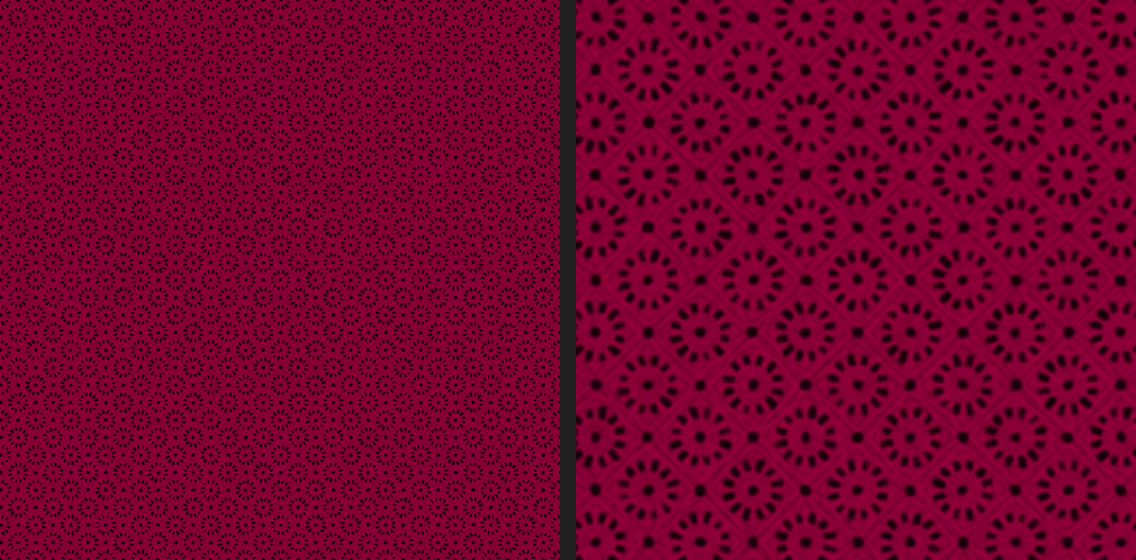
Left: the whole. Right: its middle third, enlarged.
Give the GLSL for this pattern, as a WebGL 2 fragment shader.

```glsl
#version 300 es
precision highp float;
// Wine-red eyelet cloth: rosettes of twelve radial slits around a centre hole,
// set on a checkerboard lattice with small holes between them. Threads fan out
// inside each rosette and follow its diamond cell outside; all noise wraps.

uniform vec2 u_resolution;
out vec4 fragColor;

const float TAU = 6.2831853;
const float PITCH_COUNT = 32.0;          // lattice steps per canvas side (even)
const vec2 LATTICE_SHIFT = vec2(0.04, 0.0);
const float SLITS = 12.0;                // slits per rosette
const float RING_RADIUS = 0.48;          // lengths below are in lattice steps
const float SLIT_HALF_LENGTH = 0.045;
const float SLIT_RADIUS = 0.055;
const float CENTRE_RADIUS = 0.095;
const float DOT_RADIUS = 0.105;
const float EDGE_SOFTNESS = 0.06;
const float FRAY = 0.035;                // raggedness of the hole edges
const float THREADS = 4.5;               // diamond threads per lattice step
const float RAYS = 24.0;                 // fanned threads per rosette
const float THREAD_RELIEF = 0.20;
const float GRAIN_RELIEF = 0.38;
const float WOBBLE_CELLS = 64.0;
const float GRAIN_CELLS = 176.0;
const vec3 LIGHT_WINE = vec3(0.58, 0.0, 0.228);
const vec3 SHADE_WINE = vec3(0.41, 0.0, 0.16);
const vec3 HOLE = vec3(0.10, 0.0, 0.036);

float hash(vec2 p) {
  vec3 h = fract(vec3(p.xyx) * 0.1031);
  h += dot(h, h.yzx + 33.33);
  return fract((h.x + h.y) * h.z);
}

vec2 gradient(vec2 cell, float period) {
  float angle = TAU * hash(mod(cell, period) + 7.0);
  return vec2(cos(angle), sin(angle));
}

// Gradient noise that wraps once per canvas, roughly -0.7 to 0.7
float wrappedNoise(vec2 uv, float period) {
  vec2 p = uv * period;
  vec2 i = floor(p), f = p - i;
  vec2 w = f * f * f * (f * (f * 6.0 - 15.0) + 10.0);
  vec2 dx = vec2(1.0, 0.0), dy = vec2(0.0, 1.0);
  float bottom = mix(dot(gradient(i, period), f),
                     dot(gradient(i + dx, period), f - dx), w.x);
  float top = mix(dot(gradient(i + dy, period), f - dy),
                  dot(gradient(i + 1.0, period), f - 1.0), w.x);
  return mix(bottom, top, w.y);
}

// Centre of the diamond cell holding p: lattice points whose sum is even
vec2 rosetteCentre(vec2 p) {
  vec2 diagonal = floor(0.5 * vec2(p.x + p.y, p.x - p.y) + 0.5);
  return vec2(diagonal.x + diagonal.y, diagonal.x - diagonal.y);
}

// Signed distance to the nearest slit, with small changes of size per slit
float slitDistance(vec2 q, vec2 id) {
  float stepAngle = TAU / SLITS;
  float angle = atan(q.y, q.x);
  float sector = floor(angle / stepAngle);
  float turn = angle - (sector + 0.5) * stepAngle;
  vec2 local = length(q) * vec2(cos(turn), sin(turn)) - vec2(RING_RADIUS, 0.0);
  float vary = hash(id * 3.0 + sector * 5.7 + 50.0) - 0.5;
  local.x = max(abs(local.x) - SLIT_HALF_LENGTH * (1.0 + 0.6 * vary), 0.0);
  return length(local) - SLIT_RADIUS * (1.0 + 0.25 * vary);
}

void main() {
  vec2 uv = gl_FragCoord.xy / u_resolution;
  vec2 p = uv * PITCH_COUNT - LATTICE_SHIFT;
  float pixel = PITCH_COUNT / min(u_resolution.x, u_resolution.y);
  vec2 centre = rosetteCentre(p);
  vec2 id = mod(centre, PITCH_COUNT);
  vec2 q = p - centre + 1e-5;
  float radius = length(q);
  float diamond = abs(q.x) + abs(q.y);
  float wobble = wrappedNoise(uv, WOBBLE_CELLS);
  float grain = wrappedNoise(uv, GRAIN_CELLS);

  // Threads: rays inside the rosette, diamond contours outside it
  float fan = cos(RAYS * atan(q.y, q.x)) * smoothstep(0.15, 0.4, radius);
  float contour = cos(TAU * THREADS * diamond + 4.0 * wobble);
  float thread = mix(fan, contour, smoothstep(0.5, 0.65, radius));
  thread *= 1.0 - smoothstep(0.07, 0.14, pixel);

  // Cloth brightness, with a faint crease where cells meet
  float crease = 1.0 - smoothstep(0.0, 0.12, abs(1.0 - diamond));
  float light = 0.72 + THREAD_RELIEF * thread + GRAIN_RELIEF * grain;
  light += 0.12 * wobble - 0.10 * crease + 0.08 * (hash(id + 90.0) - 0.5);
  vec3 cloth = mix(SHADE_WINE, LIGHT_WINE, clamp(light, 0.0, 1.0));

  // Holes: slits, rosette centre, and dots at the diamond corners
  vec2 folded = abs(q);
  folded = vec2(max(folded.x, folded.y), min(folded.x, folded.y));
  float centreHole = radius - CENTRE_RADIUS;
  float dotHole = length(folded - vec2(1.0, 0.0)) - DOT_RADIUS;
  float hole = min(slitDistance(q, id), min(centreHole, dotHole));
  hole += FRAY * (grain + wobble);
  float soft = max(EDGE_SOFTNESS, 0.8 * pixel);
  float depth = 1.0 - smoothstep(-soft, soft, hole);

  fragColor = vec4(mix(cloth, HOLE, depth), 1.0);
}
```
